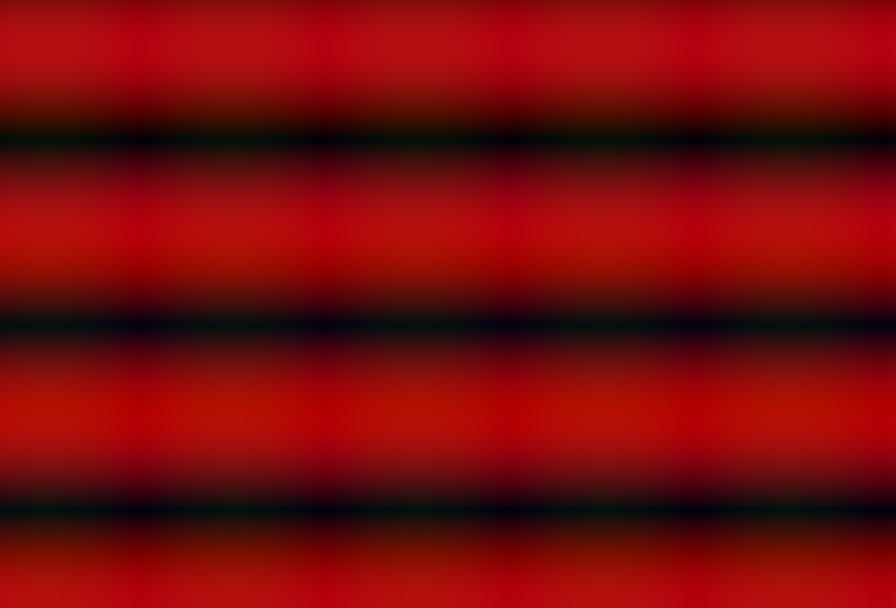
This background is drawn by a WebGL 1 fragment shader. Its source:

```glsl
precision highp float;
// Soft red horizontal bands parted by near-black lines, with faint vertical seams.
// Each colour channel is a rectified sine wave: red and blue run up the canvas,
// green runs across it. The blue wave is shorter, so the tint drifts between bands.

uniform vec2 u_resolution;

const float PI = 3.14159265;

// Lengths are in canvas heights.
const float CELL = 0.3046;        // spacing of dark lines and of seams
const float LINE_START = 0.1609;  // height of the lowest dark line
const float SEAM_START = 0.2299;  // distance of the first seam from the left
const float TINT_CELL = 0.2404;   // spacing of the blue minima
const float TINT_START = 0.0862;  // height of the lowest blue minimum

// Brightest value reached by each channel.
const vec3 PEAK_COLOR = vec3(0.71, 0.0625, 0.0625);

// Rectified sine: 0 at start and every period after it, 1 halfway between.
float arch(float position, float start, float period) {
  return abs(sin(PI * (position - start) / period));
}

// Level of each channel from its own wave.
vec3 waveLevels(vec2 p) {
  float bands = arch(p.y, LINE_START, CELL);
  float seams = arch(p.x, SEAM_START, CELL);
  float tint = arch(p.y, TINT_START, TINT_CELL);
  return vec3(bands, seams, tint);
}

void main() {
  vec2 p = gl_FragCoord.xy / u_resolution.y;
  gl_FragColor = vec4(PEAK_COLOR * waveLevels(p), 1.0);
}
```
